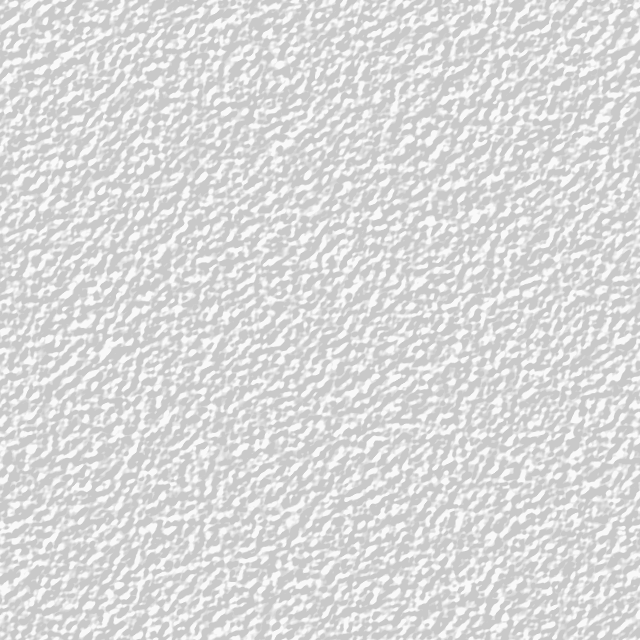
Give the GLSL for this texture, as a WebGL 1 fragment shader.

```glsl
precision highp float;
// Pale grey rough plaster: fine cellular relief lit from the upper left.

uniform vec2 u_resolution;

const vec3 SHADE_COLOR = vec3(0.787);
const vec3 LIGHT_COLOR = vec3(0.975);
const vec2 LIGHT_DIR = vec2(-0.66, 0.75);  // direction towards the light
const float COARSE_CELLS = 88.0;           // grains across the canvas
const float FINE_CELLS = 146.0;
const float FINE_WEIGHT = 0.6;
const float AMBIENT = 0.26;                // brightness of level ground
const float GAIN = 0.75;                   // brightness per unit of slope

// Three random values in 0..1 for one cell.
vec3 hash3(vec2 cell) {
  vec3 q = fract(cell.xyx * vec3(0.1031, 0.1030, 0.0973));
  q += dot(q, q.yxz + 33.33);
  return fract((q.xxy + q.yzz) * q.zyx);
}

// Slope towards the light of a field of round bumps and dents,
// one per jittered cell, each with the height (1 - r^2)^3.
float grainSlope(vec2 p) {
  vec2 cell = floor(p);
  float slope = 0.0;
  for (int y = -1; y <= 1; y++) {
    for (int x = -1; x <= 1; x++) {
      vec2 neighbor = cell + vec2(float(x), float(y));
      vec3 rnd = hash3(neighbor);
      vec2 offset = p - neighbor - rnd.xy;
      float falloff = max(1.0 - dot(offset, offset), 0.0);
      float height = 2.0 * rnd.z - 1.0;
      slope += 6.0 * height * falloff * falloff * dot(offset, LIGHT_DIR);
    }
  }
  return slope;
}

void main() {
  vec2 uv = gl_FragCoord.xy / min(u_resolution.x, u_resolution.y);

  // Two grain sizes, offset so that their grids do not line up.
  float slope = grainSlope(uv * COARSE_CELLS + 17.3);
  slope += FINE_WEIGHT * grainSlope(uv * FINE_CELLS + 251.7);

  // Slopes facing away flatten to the shade, steep lit ones to the light.
  float lit = clamp(AMBIENT + GAIN * slope, 0.0, 1.0);
  gl_FragColor = vec4(mix(SHADE_COLOR, LIGHT_COLOR, lit), 1.0);
}
```
